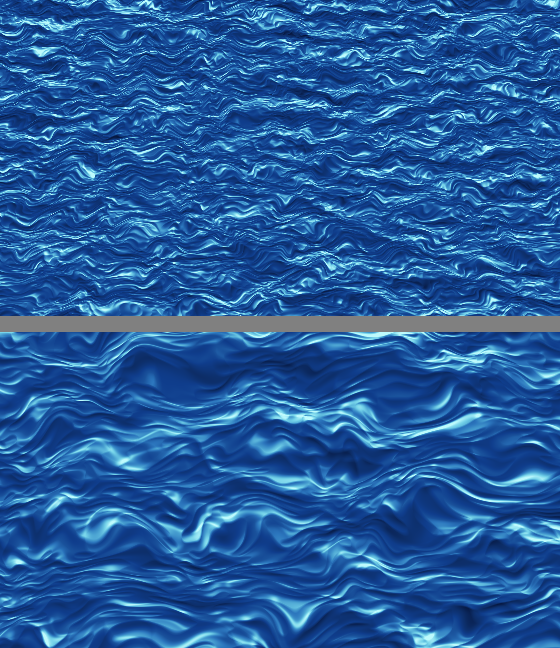
Top: the whole. Bottom: its middle third, enlarged.
This texture is drawn by a WebGL 1 fragment shader. Its source:

```glsl
precision highp float;
// Wind-ruffled deep blue sea with dark wave faces and bright cyan glints.

uniform vec2 u_resolution;

#define WAVE_FREQ vec2(3.0, 9.0)
#define GLINT_FREQ vec2(8.0, 32.0)
#define OCTAVE_SCALE 2.04
#define WAVE_CONTRAST 1.4
#define GLINT_STRENGTH 1.1
#define GLINT_WIDTH 0.06
#define CREST_SOFTNESS 0.08
#define CREST_TILT 0.1
#define PERSPECTIVE 0.35
#define TONE_BIAS -0.2

const vec3 ABYSS = vec3(0.02, 0.08, 0.23);
const vec3 NAVY  = vec3(0.05, 0.18, 0.41);
const vec3 DEEP  = vec3(0.06, 0.24, 0.55);
const vec3 BLUE  = vec3(0.10, 0.32, 0.61);
const vec3 AZURE = vec3(0.17, 0.46, 0.74);
const vec3 SKY   = vec3(0.27, 0.61, 0.81);
const vec3 CYAN  = vec3(0.45, 0.82, 0.91);
const vec3 SPARK = vec3(0.74, 0.98, 0.99);

vec2 gradientAt(vec2 cell) {
  float angle = 6.2832 * fract(sin(dot(cell, vec2(127.1, 311.7))) * 43758.545);
  return vec2(cos(angle), sin(angle));
}

float gradientNoise(vec2 p) {
  vec2 i = floor(p);
  vec2 f = p - i;
  vec2 w = f * f * f * (f * (f * 6.0 - 15.0) + 10.0);
  vec2 e = vec2(1.0, 0.0);
  float low = mix(dot(gradientAt(i), f),
                  dot(gradientAt(i + e), f - e), w.x);
  float high = mix(dot(gradientAt(i + e.yx), f - e.yx),
                   dot(gradientAt(i + 1.0), f - 1.0), w.x);
  return mix(low, high, w.y);
}

// Light on a sharp-crested wave: bright behind the crest, dark in front.
float crestLight(vec2 p) {
  vec2 e = vec2(0.0, CREST_SOFTNESS);
  return (abs(gradientNoise(p + e)) - abs(gradientNoise(p - e)))
         / (2.0 * CREST_SOFTNESS);
}

// Thin streak along the zero line of the noise.
float glint(vec2 p) {
  float d = gradientNoise(p) / GLINT_WIDTH;
  return exp(-d * d);
}

vec2 shear(vec2 p, float slope) {
  return vec2(p.x, p.y + slope * p.x);
}

float ramp(float a, float b, float t) {
  return clamp((t - a) / (b - a), 0.0, 1.0);
}

// Tone is roughly normal, so the stops set the share of each colour.
vec3 seaColor(float t) {
  vec3 c = mix(ABYSS, NAVY, ramp(-2.4, -1.48, t));
  c = mix(c, DEEP, ramp(-1.48, -0.6, t));
  c = mix(c, BLUE, ramp(-0.6, 0.09, t));
  c = mix(c, AZURE, ramp(0.09, 0.64, t));
  c = mix(c, SKY, ramp(0.64, 1.15, t));
  c = mix(c, CYAN, ramp(1.15, 1.81, t));
  return mix(c, SPARK, ramp(1.81, 2.7, t));
}

void main() {
  vec2 uv = gl_FragCoord.xy / u_resolution.y;
  float centre = 0.5 * u_resolution.x / u_resolution.y;

  // Waves shrink towards the top.
  vec2 p = vec2((uv.x - centre) * (1.0 + PERSPECTIVE * uv.y),
                uv.y * (1.0 + 0.5 * PERSPECTIVE * uv.y)) + vec2(7.3, 3.1);

  // Bend the crests.
  p += vec2(0.08, 0.045) * vec2(gradientNoise(p * vec2(5.0, 9.0)),
                                gradientNoise(p * vec2(9.0, 12.0) + 31.7));
  p.y += 0.014 * gradientNoise(p * vec2(24.0, 30.0) + 12.4);

  // Swell to ripples; detail is strongest on the lit water.
  float light = 0.0;
  float weight = 0.6;
  float tilt = CREST_TILT;
  vec2 freq = WAVE_FREQ;
  for (int i = 0; i < 4; i++) {
    float gain = clamp(0.85 + 0.35 * light, 0.5, 1.4);
    light += weight * gain
             * crestLight(shear(p, tilt) * freq + 17.3 * float(i));
    freq *= OCTAVE_SCALE;
    weight *= 0.97;
    tilt = -tilt;
  }

  // Two crossing sets of streaks gather in the bright patches.
  float patchLight = smoothstep(-0.6, 0.9, light);
  float streaks = glint(shear(p, CREST_TILT) * GLINT_FREQ + 5.2)
                + glint(shear(p, -CREST_TILT) * GLINT_FREQ * 1.8 + 41.6);

  float tone = WAVE_CONTRAST * light
             + GLINT_STRENGTH * patchLight * streaks + TONE_BIAS;
  gl_FragColor = vec4(seaColor(tone), 1.0);
}
```
